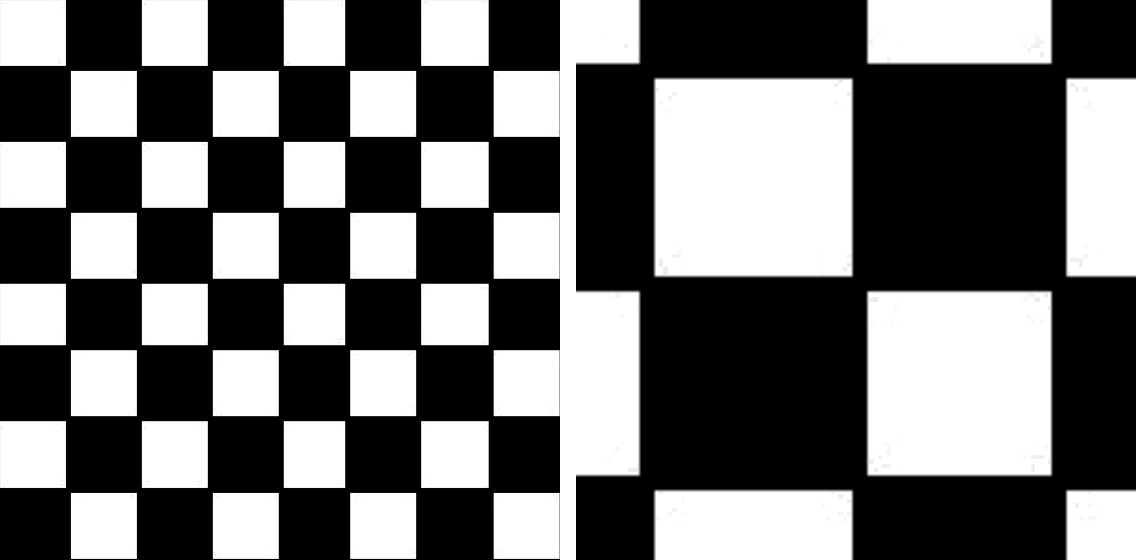
Left: the whole. Right: its middle third, enlarged.
Write a three.js fragment shader that draws this pattern.

```glsl
// Checkerboard of 8 by 8 cells: white squares on black, set apart by narrow gaps.
// Cell starts follow a regular pitch with one squeezed and one stretched cell per
// axis; faint specks sit near the corners of the squares.

#define CELLS 8
#define PITCH 0.1267
#define GAP 0.0089
#define SQUEEZE 0.0082
#define STRETCH vec2(0.0029, 0.0016)
#define EDGE 0.00195
#define SPECK_GRID 384.0
#define SPECK_DEPTH 0.07
#define BLACK vec3(0.0)
#define WHITE vec3(1.0)

varying vec2 vUv;

float hash(vec2 p) {
  vec3 q = fract(vec3(p.xyx) * 0.1031);
  q += dot(q, q.yzx + 33.33);
  return fract((q.x + q.y) * q.z);
}

// Left and top side of a cell: the fifth is narrower, the seventh wider
vec2 cellStart(vec2 cell) {
  return cell * PITCH - SQUEEZE * step(4.5, cell) + STRETCH * step(6.5, cell);
}

// Index of the cell holding a point, split halfway through each gap
vec2 cellIndex(vec2 p) {
  vec2 cell = vec2(0.0);
  for (int k = 1; k < CELLS; k++) {
    cell += step(cellStart(vec2(float(k))) - 0.5 * GAP, p);
  }
  return cell;
}

void main() {
  // Rows are counted downward from the top
  vec2 p = vec2(vUv.x, 1.0 - vUv.y);
  vec2 cell = cellIndex(p);
  vec2 low = cellStart(cell);
  vec2 high = cellStart(cell + 1.0) - GAP;

  // Smooth coverage of the square on alternate cells
  vec2 inside = min(p - low, high - p);
  vec2 cover = clamp(inside / EDGE + 0.5, 0.0, 1.0);
  float isWhite = 1.0 - mod(cell.x + cell.y, 2.0);
  float square = isWhite * cover.x * cover.y;

  // Sparse faint specks close to the corners
  float corner = 1.0 - smoothstep(0.006, 0.024, max(inside.x, inside.y));
  float speck = step(0.9, hash(floor(p * SPECK_GRID))) * corner * SPECK_DEPTH;

  vec3 color = mix(BLACK, WHITE, square);
  color = mix(color, 1.0 - color, speck * isWhite * step(0.99, square));
  gl_FragColor = vec4(color, 1.0);
}
```
